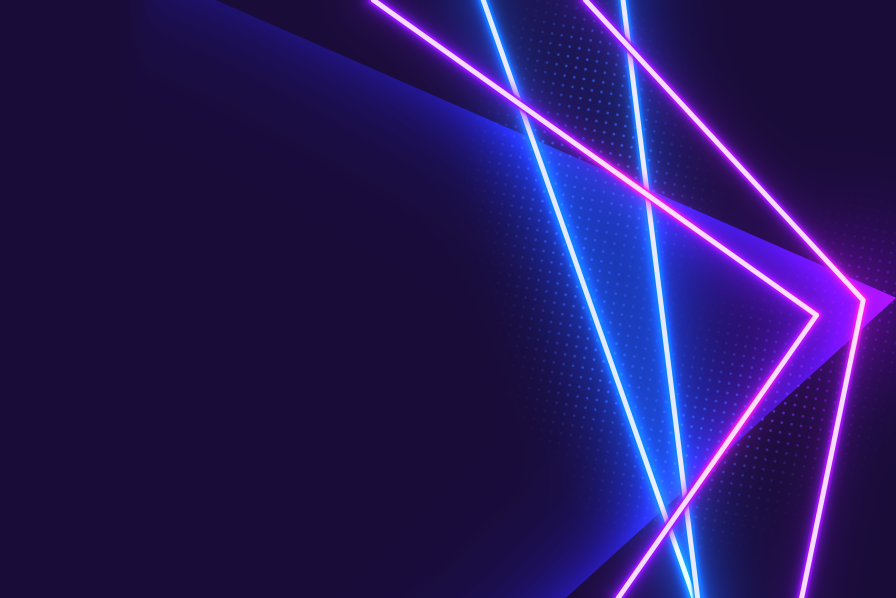
Reproduce this background procedurally as a WebGL 1 fragment shader.

```glsl
precision highp float;

uniform vec2 u_resolution;

float segmentDistance(vec2 p, vec2 a, vec2 b) {
  vec2 ab = b - a;
  return length(p - a - ab * clamp(dot(p - a, ab) / dot(ab, ab), 0.0, 1.0));
}

// Signed distance to a line, positive on the right of a -> b
float sideDistance(vec2 p, vec2 a, vec2 b) {
  vec2 ab = normalize(b - a);
  return ab.y * (p.x - a.x) - ab.x * (p.y - a.y);
}

float softSpot(float d, float radius) {
  return exp(-d * d / (radius * radius));
}

// Wide halo, saturated tube and white core
vec3 addNeon(vec3 color, float d, vec3 glow, float strength, float pixel) {
  color += glow * strength * (0.35 * exp(-d / 0.026) + 0.4 * softSpot(d, 0.013));
  color = mix(color, glow, 0.85 * smoothstep(0.011, 0.005, d));
  vec3 core = mix(glow, vec3(1.0, 0.97, 1.0), 0.88);
  return mix(color, core, 1.0 - smoothstep(0.0042 - pixel, 0.0042 + pixel, d));
}

float halftone(vec2 p, float pixel) {
  float spacing = 0.0164;
  vec2 grid = mat2(0.985, 0.174, -0.174, 0.985) * p / spacing;
  float d = length(fract(grid) - 0.5) * spacing;
  return 1.0 - smoothstep(0.0023 - pixel, 0.0023 + pixel, d);
}

void main() {
  float pixel = 0.7 / u_resolution.y;
  vec2 p = gl_FragCoord.xy / u_resolution.y;
  p.x *= 1.5 * u_resolution.y / u_resolution.x;

  vec3 blue = vec3(0.03, 0.5, 1.0);
  vec3 violet = vec3(0.62, 0.06, 1.0);
  vec3 pink = vec3(1.0, 0.08, 0.88);

  // Line positions
  vec2 leftTop = vec2(0.809, 1.0), leftEnd = vec2(1.162, 0.0);
  vec2 rightTop = vec2(1.043, 1.0), rightEnd = vec2(1.168, 0.0);
  vec2 innerTip = vec2(1.367, 0.473), outerTip = vec2(1.445, 0.498);
  float leftBeam = segmentDistance(p, leftTop, leftEnd);
  float rightBeam = segmentDistance(p, rightTop, rightEnd);
  float inner = min(segmentDistance(p, vec2(0.625, 1.0), innerTip),
                    segmentDistance(p, innerTip, vec2(1.035, 0.0)));
  float outer = min(segmentDistance(p, vec2(0.98, 1.0), outerTip),
                    segmentDistance(p, outerTip, vec2(1.342, 0.0)));

  // Wedge panel with light along its two edges
  vec2 apex = vec2(1.5, 0.502);
  float upper = sideDistance(p, vec2(0.361, 1.0), apex);
  float lower = sideDistance(p, apex, vec2(0.947, 0.0));
  float panel = smoothstep(-pixel, pixel, min(upper, lower));
  float edgeLight = exp(-max(upper, 0.0) / 0.07) * smoothstep(0.19, 0.28, p.x + 0.2 * (1.0 - p.y))
                  * mix(0.35, 0.85, smoothstep(0.3, 1.2, p.x));
  edgeLight += 0.7 * exp(-max(lower, 0.0) / 0.06);
  float nearApex = softSpot(length(p - apex), 0.26);

  vec3 color = vec3(0.098, 0.047, 0.22);
  color += panel * edgeLight * mix(vec3(0.06, 0.06, 0.62), vec3(0.32, 0.02, 0.7), nearApex);
  color += panel * nearApex * vec3(0.1, 0.0, 0.22);
  color += (1.0 - panel) * vec3(0.12, 0.0, 0.2) * softSpot(length(p - outerTip), 0.14);

  // Blue light between and around the beams
  float between = smoothstep(-0.015, 0.015,
      min(-sideDistance(p, leftTop, leftEnd), sideDistance(p, rightTop, rightEnd)));
  color = mix(color, vec3(0.1, 0.25, 0.8), between * mix(0.16, 0.72, panel));
  float haze = softSpot(min(leftBeam, rightBeam), 0.09) * (1.0 - between);
  color += haze * mix(0.45, 0.8, panel) * vec3(0.0, 0.09, 0.34);

  // Halftone patches
  float dotArea = max(softSpot(segmentDistance(p, vec2(0.93, 0.74), vec2(1.02, 0.36)), 0.09),
                      softSpot(segmentDistance(p, vec2(0.97, 0.9), vec2(1.07, 0.65)), 0.08));
  dotArea = max(dotArea, softSpot(segmentDistance(p, vec2(1.14, 0.25), vec2(1.3, 0.34)), 0.11));
  dotArea = max(dotArea, 0.7 * softSpot(length(p - outerTip), 0.1));
  vec3 dotColor = mix(vec3(0.2, 0.36, 0.95), violet, smoothstep(1.22, 1.4, p.x));
  color = mix(color, dotColor, 0.65 * dotArea * halftone(p, pixel));

  // Blue beams, then the bent violet tubes with their shadows
  color = addNeon(color, leftBeam, blue, 1.0, pixel);
  color = addNeon(color, rightBeam, blue, 0.85, pixel);
  float hot = max(softSpot(length(p - vec2(1.08, 0.68)), 0.13),
                  softSpot(length(p - vec2(1.22, 0.29)), 0.14));
  hot = max(hot, softSpot(length(p - outerTip), 0.12));
  vec3 tube = mix(violet, pink, hot);
  color = mix(color, vec3(0.16, 0.05, 0.45), 0.6 * softSpot(inner, 0.018));
  color = addNeon(color, inner, tube, 0.75, pixel);
  color = mix(color, vec3(0.16, 0.05, 0.4), 0.5 * softSpot(outer, 0.016));
  color = addNeon(color, outer, tube, 0.75, pixel);

  gl_FragColor = vec4(min(color, 1.0), 1.0);
}
```
